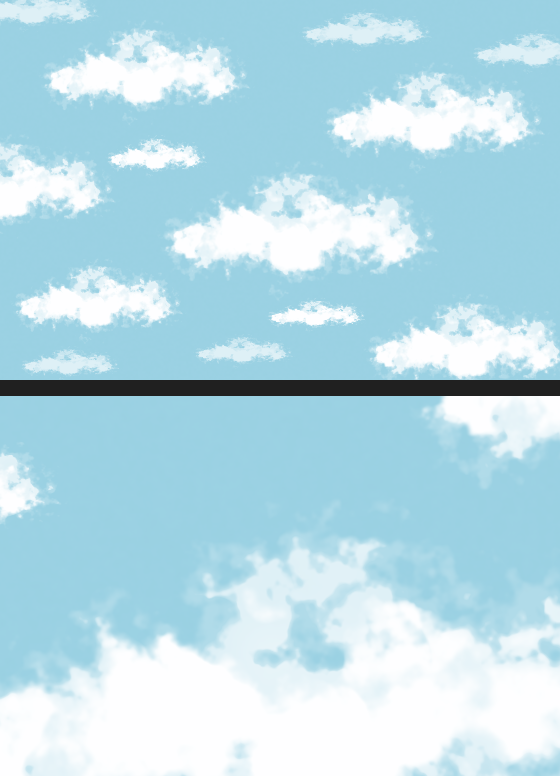
Top: the whole. Bottom: its middle third, enlarged.
Write a Shadertoy shader that draws this texture.

```glsl
// Painted white clouds with ragged dry-brush edges on a flat light blue sky.

const vec3 SKY = vec3(0.606, 0.820, 0.889);
const vec3 CLOUD_WHITE = vec3(0.995, 0.997, 1.0);

float hash(vec2 p) {
    vec3 h = fract(vec3(p.xyx) * 0.1031);
    h += dot(h, h.yzx + 33.33);
    return fract((h.x + h.y) * h.z);
}

float valueNoise(vec2 p) {
    vec2 cell = floor(p), f = fract(p);
    f = f * f * (3.0 - 2.0 * f);
    float low = mix(hash(cell), hash(cell + vec2(1, 0)), f.x);
    float high = mix(hash(cell + vec2(0, 1)), hash(cell + vec2(1, 1)), f.x);
    return mix(low, high, f.y);
}

float fbm(vec2 p) {
    float sum = 0.0, amplitude = 0.57;
    for (int i = 0; i < 3; i++) {
        sum += amplitude * valueNoise(p);
        p = mat2(1.6, 1.2, -1.2, 1.6) * p + 7.3;
        amplitude *= 0.5;
    }
    return sum;
}

// Brush dabs: a random tone per Voronoi cell, blended at the borders.
float dabs(vec2 p) {
    vec2 cell = floor(p);
    float tone = 0.0, total = 0.0001;
    for (int y = -1; y <= 1; y++)
    for (int x = -1; x <= 1; x++) {
        vec2 id = cell + vec2(x, y);
        vec2 toDab = id + vec2(hash(id), hash(id + 31.7)) - p;
        float weight = exp(-14.0 * dot(toDab, toDab));
        tone += weight * hash(id + 71.3);
        total += weight;
    }
    return tone / total;
}

float disc(vec2 p, vec2 center, float radius) {
    return length(p - center) - radius;
}

// Distance to a long heap of puffs that spans about -1 to 1 in x.
float puffHeap(vec2 p, float seed) {
    const int PUFFS = 20;
    float d = 9.0;
    for (int i = 0; i < PUFFS; i++) {
        float t = (float(i) + 0.5) / float(PUFFS);
        float swell = sqrt(sin(3.14159 * t));
        float rise = hash(vec2(float(i), seed)) - 0.5;
        float size = hash(vec2(seed, float(i) + 5.0));
        vec2 center = vec2(mix(-0.88, 0.86, t), 0.24 * rise * swell - 0.02);
        d = min(d, disc(p, center, 0.06 + 0.11 * swell + 0.05 * size));
    }
    return d;
}

float cover(float d, float softness) {
    return 1.0 - smoothstep(-softness, softness, d);
}

// Opacity of one cloud: haze, thin paint, pale paint and solid white.
float cloudAlpha(vec2 p, float seed) {
    if (abs(p.x) > 1.25 || abs(p.y) > 0.75) return 0.0;
    vec2 q = p + 0.07 * (vec2(fbm(p * 7.0), fbm(p * 7.0 + 19.0)) - 0.5);
    float grain = fbm(p * 19.0 + seed) - 0.5;
    float dab = dabs(q * 10.0 + seed) - 0.5;
    float wash = valueNoise(p * 6.0 + seed + 11.0);
    float ragged = 0.06 * dab + 0.17 * grain;

    float body = puffHeap(q, seed);
    float crown = min(disc(q, vec2(-0.02, 0.34), 0.12), disc(q, vec2(-0.17, 0.25), 0.13));
    crown = min(crown, disc(q, vec2(0.06, 0.26), 0.12));
    crown = min(crown, disc(q, vec2(0.64, 0.11), 0.16));
    float heap = min(body, disc(q, vec2(0.46, 0.21), 0.08));
    float whole = min(heap, crown);

    float haze = 0.22 * cover(whole - 0.03 + 0.30 * grain, 0.05);
    float thin = 0.48 * cover(whole + 0.01 + ragged, 0.035);
    float pale = (0.66 + 0.12 * wash) * cover(whole + 0.025 + 1.2 * ragged, 0.03);
    float patches = 0.17 * (dabs(q * 7.0 + seed + 40.0) - 0.5) + 0.12 * (wash - 0.5);
    float edge = heap + 0.055 + patches + 0.9 * ragged;
    float solid = cover(edge, mix(0.025, 0.085, valueNoise(p * 4.0 + 3.0)));
    float base = max(haze, max(thin, pale));
    return mix(base, 1.0, solid);
}

// Paints a cloud; center is a fraction of the canvas, size the half extents.
vec3 paintCloud(vec3 color, vec2 p, float aspect, vec2 center, vec2 size, float opacity) {
    vec2 local = (p - center * vec2(aspect, 1.0)) / size;
    return mix(color, CLOUD_WHITE, opacity * cloudAlpha(local, 3.0));
}

void mainImage(out vec4 fragColor, in vec2 fragCoord) {
    float aspect = iResolution.x / iResolution.y;
    vec2 p = fragCoord / iResolution.y;
    vec3 color = SKY + 0.008 * (fbm(p * 150.0) - 0.5);

    // Small flat clouds: a pale row on top, a curved row below, one between.
    for (int i = 0; i < 3; i++) {
        float k = float(i);
        vec2 high = vec2(0.06 + 0.9 * pow(k / 2.0, 0.6), 0.97 - 0.055 * k);
        vec2 low = vec2(0.125 + 0.4 * k - 0.09 * k * k, 0.04 + 0.032 * k * k);
        color = paintCloud(color, p, aspect, high, vec2(0.17, 0.115), 0.68);
        color = paintCloud(color, p, aspect, low, vec2(0.128, 0.09), i < 2 ? 0.68 : 1.0);
    }
    color = paintCloud(color, p, aspect, vec2(0.28, 0.585), vec2(0.13, 0.11), 1.0);

    // Large clouds: three staggered pairs, biggest near the middle.
    for (int i = 0; i < 6; i++) {
        float row = float(i / 2), side = float(i % 2);
        vec2 stagger = row < 0.5 ? vec2(0.665, -0.12) : vec2(0.485, 0.12);
        vec2 start = vec2(0.175 + 0.42 * row - 0.06 * row * row, 0.14 + 0.3 * row);
        vec2 center = vec2(fract(start.x + side * stagger.x), start.y + (side - 0.5) * stagger.y);
        float size = i == 0 ? 0.22 : 0.27;
        size += 0.09 * smoothstep(0.4, 0.14, distance(center, vec2(0.5)));
        color = paintCloud(color, p, aspect, center, vec2(size), 1.0);
    }
    fragColor = vec4(color, 1.0);
}
```
